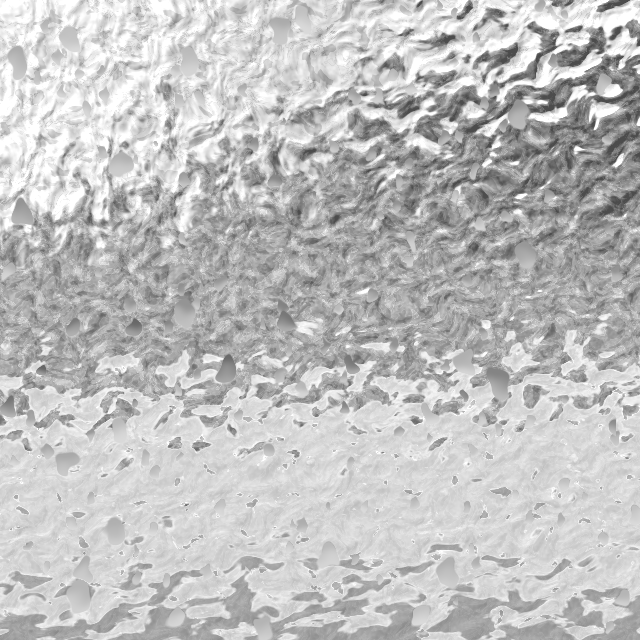
A three.js fragment shader for this texture:

```glsl
// Wet, rippled window glass in greys: bright sky, dark middle band, pale ground and water drops.
varying vec2 vUv;

const float SKY_TONE = 0.86;
const float BAND_TONE = 0.64;
const float GROUND_TONE = 0.83;
const float FLOOR_TONE = 0.63;
const float RIM_TONE = 0.95;

vec2 hash2(vec2 p) {
  vec3 q = fract(vec3(p.xyx) * vec3(0.1031, 0.1030, 0.0973));
  q += dot(q, q.yzx + 33.33);
  return fract((q.xx + q.yz) * q.zy);
}

float cornerSlope(vec2 cell, vec2 offset) {
  return dot(hash2(cell) * 2.0 - 1.0, offset);
}

// Signed gradient noise.
float noise(vec2 p) {
  vec2 cell = floor(p), f = fract(p);
  vec2 u = f * f * f * (f * (f * 6.0 - 15.0) + 10.0);
  vec2 e = vec2(1.0, 0.0);
  float low = mix(cornerSlope(cell, f), cornerSlope(cell + e, f - e), u.x);
  float high = mix(cornerSlope(cell + e.yx, f - e.yx), cornerSlope(cell + 1.0, f - 1.0), u.x);
  return 1.6 * mix(low, high, u.y);
}

float fbm(vec2 p) {
  mat2 turn = mat2(0.8, 0.6, -0.6, 0.8);
  float sum = 0.0, weight = 0.65;
  for (int i = 0; i < 3; i++) {
    sum += weight * noise(p);
    p = turn * p * 2.1 + 17.3;
    weight *= 0.45;
  }
  return sum;
}

vec2 warp(vec2 p, float cells, float amount) {
  return p + amount * vec2(noise(p * cells + 7.0), noise(p * cells + 53.0));
}

// Glass height: upright ripples at upper left, slanted flat ones elsewhere.
float glassHeight(vec2 p) {
  float upright = fbm(p * vec2(36.0, 25.0) + 5.0);
  float slanted = fbm(vec2(p.x * 24.0, (p.y - 0.3 * p.x) * 36.0) + 90.0);
  float upperLeft = smoothstep(0.4, 0.65, p.y) * (1.0 - smoothstep(0.3, 0.65, p.x));
  return mix(slanted, upright, upperLeft);
}

float edge(float field, float softness) {
  return smoothstep(-softness, softness, field);
}

float contour(float field, float width) {
  return 1.0 - smoothstep(0.0, width, abs(field));
}

// Nearest drop: distance (1 at its outline), height within it, random seed.
vec3 nearestDrop(vec2 p, float cells, float density, float radius) {
  vec3 nearest = vec3(9.0, 0.0, 0.0);
  vec2 bent = warp(p, 0.6 / radius, 0.75 * radius);
  for (int j = -1; j <= 1; j++) {
    for (int i = -1; i <= 1; i++) {
      vec2 cell = floor(p * cells) + vec2(float(i), float(j));
      vec2 place = hash2(cell + 11.0), kind = hash2(cell + 71.0);
      if (kind.x > density) continue;
      vec2 center = (cell + 0.1 + 0.8 * place) / cells;
      vec2 q = (bent - center) / (radius * (0.5 + 0.7 * kind.y));
      q *= vec2(1.25 + 0.2 * q.y, 0.85);
      float d = length(q);
      if (d < nearest.x) nearest = vec3(d, q.y, fract(kind.y * 7.0 + place.x));
    }
  }
  return nearest;
}

// Lay one drop over the glass, darker at its top than at its foot.
float paintDrop(float tone, vec3 drop, float brightness, float softness) {
  float rimTone = mix(0.93, 0.5, smoothstep(-0.4, 0.4, drop.y));
  float topTone = mix(mix(0.36, 0.7, drop.z), 0.8, 0.7 * brightness);
  float footTone = mix(mix(0.6, 0.84, drop.z), 0.87, 0.7 * brightness);
  float body = mix(footTone, topTone, smoothstep(-0.9, 0.7, drop.y));
  tone = mix(tone, rimTone, 0.4 * (1.0 - smoothstep(1.0, 1.25, drop.x)));
  return mix(tone, body, 1.0 - smoothstep(1.0 - softness, 1.0 + softness, drop.x));
}

void main() {
  vec2 p = vUv;
  vec2 bent = warp(p, 19.0, 0.014);
  float height = glassHeight(bent);
  float slope = height - glassHeight(bent + vec2(0.004, -0.005));
  float flatWave = fbm(vec2(bent.x * 17.0, (bent.y - 0.12 * bent.x) * 40.0) + 40.0);
  float fleck = fbm(bent * vec2(40.0, 54.0) + 140.0);
  float crinkle = fbm(bent * vec2(75.0, 85.0) + 2.0 * height);

  // Ripples break the borders of sky, ground and floor into crisp patches.
  float skyField = p.y - 0.64 - 0.3 * p.x + mix(0.25, 0.5, p.x) * height;
  float groundField = 0.375 + 0.04 * p.x - p.y + 0.26 * height + 0.1 * fleck;
  float floorField = 0.04 - p.y + 0.3 * flatWave + 0.05 * fleck;
  float sky = edge(skyField, mix(0.05, 0.03, p.x));
  float ground = edge(groundField, 0.014);
  float wetFloor = edge(floorField, 0.018);
  float band = (1.0 - sky) * (1.0 - ground);

  float shade = smoothstep(0.5, 0.85, p.y) * smoothstep(0.2, 1.0, p.x);
  float tone = BAND_TONE - 0.18 * shade;
  tone = mix(tone, SKY_TONE + 0.11 * abs(1.0 - 2.0 * p.x), sky);
  tone = mix(tone, GROUND_TONE + 0.04 * flatWave, ground);
  tone = mix(tone, RIM_TONE, 0.7 * contour(groundField - 0.025, 0.035));

  // Flecks: outlined pale and dark cells in the band, grey cells in the sky, pits in the ground.
  float pale = edge(fleck - 0.24, 0.035);
  float dark = edge(-fleck - 0.22, 0.05);
  float outline = contour(fleck - 0.19, 0.05);
  tone += band * (0.1 * pale + 0.13 * outline - 0.1 * dark);
  tone -= sky * (0.13 * dark + 0.05 * outline);
  float pit = edge(-fleck - 0.43, 0.03);
  tone += ground * (0.1 * contour(fleck + 0.37, 0.06) - 0.17 * pit);
  tone = mix(tone, FLOOR_TONE, wetFloor);
  tone = mix(tone, RIM_TONE, 0.45 * contour(floorField + 0.03, 0.03));

  // Relief, wiry crinkles and fine grain.
  float lines = contour(crinkle, 0.12);
  float relief = smoothstep(0.42, 0.75, p.y);
  tone += slope * mix(0.12, 0.55, relief);
  tone += lines * (0.07 * band - 0.1 * sky * smoothstep(-0.1, 0.25, flatWave) + 0.03 * ground);
  tone += (0.12 * band + 0.06) * crinkle;
  tone += noise(p * 190.0) * (0.025 + 0.035 * band);

  // Small beads, then large drops.
  float skyGlow = smoothstep(-0.12, 0.15, p.y - 0.64 - 0.3 * p.x);
  float brightness = max(skyGlow, 1.0 - smoothstep(0.28, 0.42, p.y));
  tone = paintDrop(tone, nearestDrop(p, 30.0, 0.13, 0.0085), max(brightness, 0.5), 0.14);
  tone = paintDrop(tone, nearestDrop(p + 3.0, 13.0, mix(0.42, 0.16, p.x), 0.018), brightness, 0.07);
  gl_FragColor = vec4(vec3(clamp(tone, 0.3, 1.0)), 1.0);
}
```
